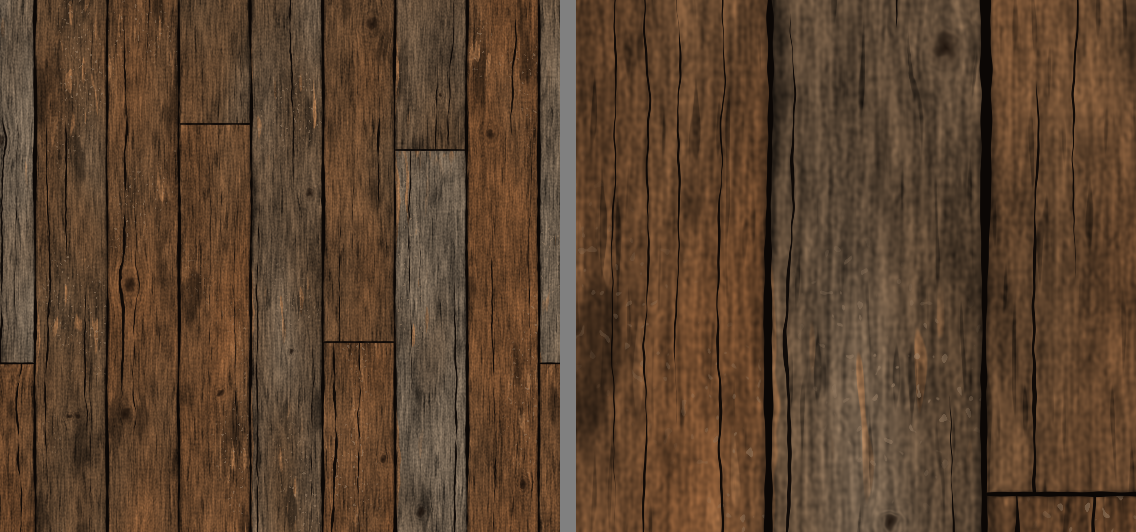
Left: the whole. Right: its middle third, enlarged.
A Shadertoy shader for this texture:

```glsl
// Weathered timber boards: upright planks in warm, olive and grey browns, some butted end to end.
// Each board gets its own seed for stretched gradient-noise grain bent around knots,
// then sparse tapering cracks, stains, bare worn wood and dark gaps are laid over it.

const float BOARD_WIDTH = 0.1353;

// Properties of a run of eight boards: joint height (2 = none) and warmth of each part.
const float JOINT[8] = float[](2.0, 2.0, 0.767, 2.0, 0.357, 0.718, 2.0, 0.317);
const float WARMTH_BELOW[8] = float[](0.55, 0.85, 0.88, 0.32, 0.85, 0.0, 1.0, 0.9);
const float WARMTH_ABOVE[8] = float[](0.55, 0.85, 0.52, 0.35, 0.72, 0.35, 1.0, 0.05);

vec2 hash2(vec2 p) {
    vec3 q = fract(p.xyx * vec3(0.1031, 0.1030, 0.0973));
    q += dot(q, q.yzx + 33.33);
    return fract((q.xx + q.yz) * q.zy);
}

float cornerSlope(vec2 cell, vec2 f, vec2 corner) {
    return dot(hash2(cell + corner) * 2.0 - 1.0, f - corner);
}

float gradientNoise(vec2 p) {
    vec2 cell = floor(p), f = fract(p);
    vec2 u = f * f * f * (f * (f * 6.0 - 15.0) + 10.0);
    vec2 e = vec2(0.0, 1.0);
    return mix(mix(cornerSlope(cell, f, e.xx), cornerSlope(cell, f, e.yx), u.x),
               mix(cornerSlope(cell, f, e.xy), cornerSlope(cell, f, e.yy), u.x), u.y);
}

// Blends grey, olive and warm wood.
vec3 woodTone(float warmth) {
    vec3 grey = vec3(0.395, 0.34, 0.28);
    vec3 olive = vec3(0.335, 0.25, 0.173);
    vec3 warm = vec3(0.40, 0.263, 0.158);
    return warmth < 0.5 ? mix(grey, olive, warmth * 2.0) : mix(olive, warm, warmth * 2.0 - 1.0);
}

// Returns bent grain position, darkness and ring pattern of the board's knots.
vec3 knots(vec2 local, float seed) {
    vec3 result = vec3(local.x, 0.0, 0.0);
    for (int n = 0; n < 2; n++) {
        vec2 place = hash2(vec2(seed, float(n) * 5.7 + 2.0));
        float size = mix(0.003, 0.012, hash2(place * 91.0).x);
        vec2 d = (local - vec2((place.x - 0.5) * 0.09, place.y)) * vec2(1.0, 0.8);
        d += 0.006 * gradientNoise(local * 60.0) + 0.004 * gradientNoise(local * 150.0);
        float r = length(d) / size;
        float reach = exp(-r * r / 7.0);
        result.x -= 0.6 * d.x * reach;
        result.y = max(result.y, exp(-r * r * 1.1));
        result.z += sin(r * 6.5) * reach;
    }
    return result;
}

// Long ragged splits that narrow toward both ends.
float cracks(float grain, float y, float seed, float pixel) {
    float cover = 0.0;
    for (int n = 0; n < 4; n++) {
        float id = seed + float(n) * 9.37;
        vec2 place = hash2(vec2(id, 41.0));
        vec2 shape = hash2(vec2(id, 73.0));
        float slot = (float(n) + place.x) / 4.0 - 0.5;
        float path = slot * 0.11 + 0.014 * gradientNoise(vec2(y * 3.0, id))
                   + 0.004 * gradientNoise(vec2(y * 19.0, id + 0.4))
                   + 0.0015 * gradientNoise(vec2(y * 75.0, id + 0.7));
        float along = (y - place.y) / mix(0.06, 0.42, shape.x);
        float width = mix(0.0004, 0.0019, shape.y * shape.y) * sqrt(max(1.0 - along * along, 0.0));
        width *= clamp(1.0 + 1.8 * gradientNoise(vec2(y * 26.0, id + 0.2)), 0.2, 1.6);
        float line = 1.0 - smoothstep(width - 0.5 * pixel, width + 0.5 * pixel, abs(grain - path));
        cover = max(cover, line * min(1.0, 2.0 * width / pixel));
    }
    return cover;
}

void mainImage(out vec4 fragColor, in vec2 fragCoord) {
    vec2 p = fragCoord / iResolution.y;
    float pixel = 1.0 / iResolution.y;

    // Board layout
    float x = p.x - 0.0658 + 0.004 * gradientNoise(vec2(p.x * 3.0, p.y * 6.0));
    float index = floor(x / BOARD_WIDTH);
    float across = x - (index + 0.5) * BOARD_WIDTH;
    int kind = int(mod(index, 8.0));
    float above = step(JOINT[kind], p.y);
    float seed = index * 17.3 + above * 7.9 + 50.0;
    float side = 0.5 * BOARD_WIDTH - abs(across);
    float end = abs(p.y - JOINT[kind]);

    // Grain, from broad patches down to fibres and saw marks
    vec3 knot = knots(vec2(across, p.y), seed);
    float grain = knot.x;
    vec2 q = vec2(grain, p.y) + seed * vec2(3.71, 5.33);
    float rings = sin(700.0 * grain + 17.0 * gradientNoise(q * vec2(13.0, 3.0)));
    float shade = 1.03 + 0.34 * gradientNoise(q * vec2(14.0, 5.0));
    shade += 0.07 * rings * smoothstep(-0.2, 0.3, gradientNoise(q * vec2(9.0, 3.0) + 5.0)) + 0.12 * knot.z;
    shade += 0.30 * gradientNoise(q * vec2(45.0, 14.0));
    shade += 0.32 * gradientNoise(q * vec2(120.0, 8.0));
    shade += 0.50 * gradientNoise(q * vec2(290.0, 32.0));
    shade += 0.10 * gradientNoise(p * vec2(22.0, 190.0));
    shade += 0.34 * gradientNoise(p * vec2(310.0, 210.0) + 7.0);
    shade -= 0.30 * smoothstep(0.22, 0.36, gradientNoise(q * vec2(190.0, 17.0) + 3.0));
    float warmth = mix(WARMTH_BELOW[kind], WARMTH_ABOVE[kind], above);
    warmth = clamp(warmth + 0.45 * gradientNoise(q * vec2(12.0, 4.0) + 19.0), 0.0, 1.0);
    vec3 color = woodTone(warmth) * shade;

    // Dark stains and knots
    float stain = gradientNoise(q * vec2(26.0, 7.0) + 31.0) + 0.25 * gradientNoise(q * vec2(110.0, 35.0));
    color *= 1.0 - 0.35 * smoothstep(0.18, 0.42, stain);
    color = mix(color, vec3(0.09, 0.055, 0.033), 0.85 * knot.y);

    // Bare splinters, worn edges and ends, pale flecks
    float worn = smoothstep(0.05, 0.3, gradientNoise(q * vec2(7.0, 4.0) + 9.0));
    float bare = worn * smoothstep(0.25, 0.31, gradientNoise(q * vec2(85.0, 13.0)));
    float edgeWear = gradientNoise(vec2(p.y * 4.0, seed + 0.3)) * 0.026 + 0.004 * gradientNoise(p * vec2(90.0, 40.0));
    bare = max(bare, smoothstep(0.0, 0.002, edgeWear - side) * step(across, 0.0));
    float endWear = smoothstep(0.05, 0.2, gradientNoise(p * vec2(90.0, 35.0)));
    bare = max(bare, (1.0 - above) * exp(-end * 60.0) * endWear);
    color = mix(color, vec3(0.56, 0.39, 0.25) * shade, 0.75 * bare);
    float flecks = worn * smoothstep(0.30, 0.38, gradientNoise(p * vec2(190.0, 150.0)));
    color = mix(color, vec3(0.60, 0.50, 0.40), 0.55 * flecks);

    // Cracks, rounded edges and gaps
    vec3 black = vec3(0.045, 0.028, 0.02);
    color = mix(color, black, 0.95 * cracks(grain, p.y, seed, pixel));
    color *= mix(0.65, 1.0, smoothstep(0.001, 0.007, min(side, end * 2.0)));
    float gapSeed = floor(x / BOARD_WIDTH + 0.5) + 0.4;
    float gapWidth = 0.0022 + 0.003 * gradientNoise(vec2(p.y * 9.0, gapSeed))
                   + 0.0016 * gradientNoise(vec2(p.y * 60.0, gapSeed + 0.2));
    float gap = min(side - gapWidth, end - 0.0014 - 0.001 * gradientNoise(p * 70.0));
    color = mix(black, color, smoothstep(-0.6 * pixel, 0.6 * pixel, gap));
    fragColor = vec4(clamp(color, 0.0, 1.0), 1.0);
}
```
